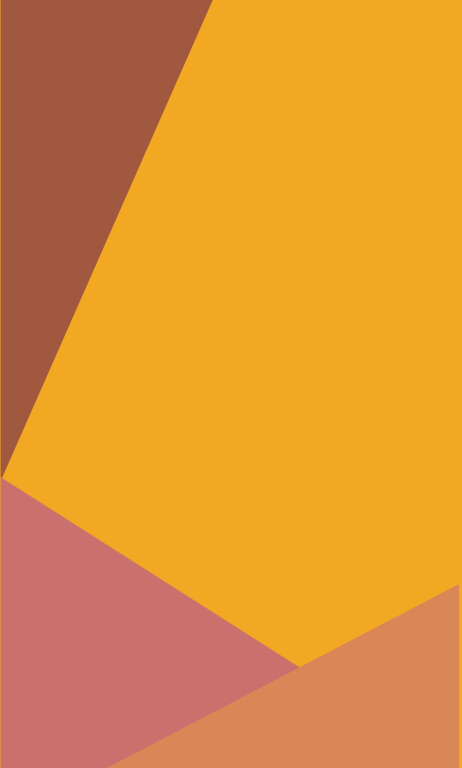
Write a Shadertoy shader that draws this background.

```glsl
// Flat geometric backdrop: an amber field crossed by three solid facets.
// Each facet is a half-plane bounded by a line through two corner points,
// painted back to front with edges smoothed over about one pixel.

const vec3 AMBER = vec3(0.949, 0.659, 0.133);
const vec3 BROWN = vec3(0.627, 0.349, 0.247);
const vec3 ROSE  = vec3(0.792, 0.443, 0.427);
const vec3 CLAY  = vec3(0.855, 0.529, 0.341);

// Corner points as fractions of the canvas, origin at lower left
const vec2 BROWN_TOP  = vec2(0.4605, 1.0);
const vec2 LEFT_APEX  = vec2(0.0043, 0.3776);
const vec2 ROSE_TIP   = vec2(0.6472, 0.1315);
const vec2 CLAY_FOOT  = vec2(0.2316, 0.0);
const vec2 CLAY_CREST = vec2(0.9935, 0.2396);

// Thin amber border along the left side
const float LEFT_MARGIN = 0.0012;

// Coverage of the region where a linear field is positive
float coverage(float field) {
    float pixelStep = length(vec2(dFdx(field), dFdy(field)));
    return clamp(field / max(pixelStep, 1e-6) + 0.5, 0.0, 1.0);
}

// Coverage of the half-plane to the left of the direction a -> b
float leftOf(vec2 p, vec2 a, vec2 b) {
    vec2 along = b - a;
    vec2 toPoint = p - a;
    return coverage(along.x * toPoint.y - along.y * toPoint.x);
}

void mainImage(out vec4 fragColor, in vec2 fragCoord) {
    vec2 uv = fragCoord / iResolution.xy;

    float brown = leftOf(uv, LEFT_APEX, BROWN_TOP);
    float rose  = leftOf(uv, ROSE_TIP, LEFT_APEX);
    float clay  = leftOf(uv, CLAY_CREST, CLAY_FOOT)
                * coverage(CLAY_CREST.x - uv.x);
    float inset = coverage(uv.x - LEFT_MARGIN);

    // Layer the facets, the clay one in front
    vec3 color = mix(AMBER, BROWN, brown);
    color = mix(color, ROSE, rose);
    color = mix(color, CLAY, clay);
    color = mix(AMBER, color, inset);

    fragColor = vec4(color, 1.0);
}
```
